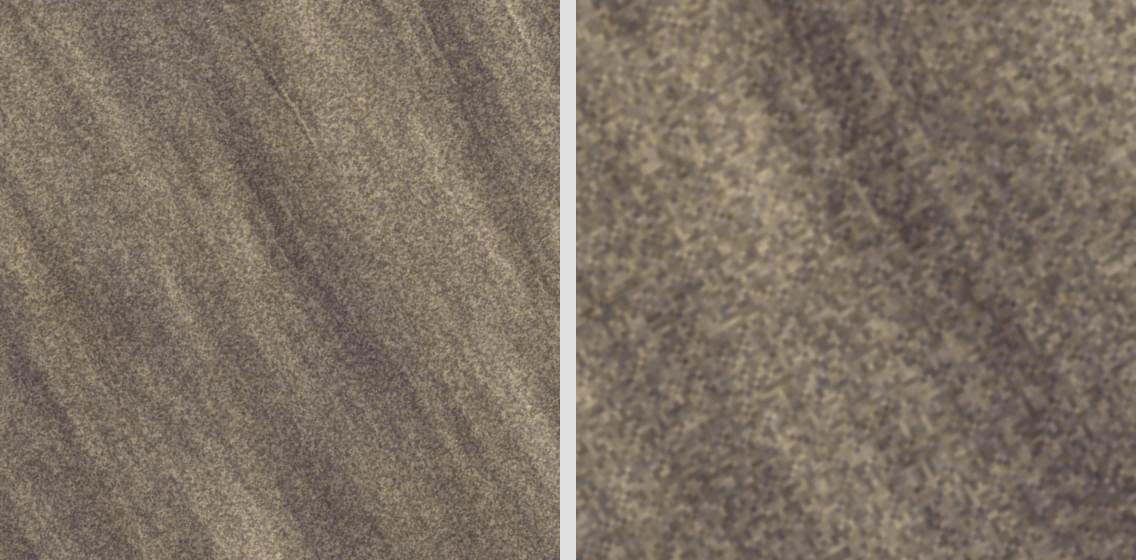
Left, the full canvas; right, a detail of the centre.
A three.js fragment shader for this texture:

```glsl
// Layered sandstone: warm grey-brown bands run steeply down to the right.
// Stretched value noise gives the bands and streaks, thin veins follow noise
// contours, and fine isotropic noise adds the sandy grain.

varying vec2 vUv;

const vec3 STONE_MID = vec3(0.508, 0.456, 0.399);
const vec3 LIGHT_AXIS = vec3(1.0, 0.95, 0.71);   // colour change per unit of tone
const vec3 WARM_AXIS = vec3(0.35, 0.0, -0.8);    // ochre against blue-grey

// Sine-free hash of a lattice cell, 0 to 1
float hash(vec2 cell) {
  vec3 q = fract(vec3(cell.xyx) * 0.1031);
  q += dot(q, q.yzx + 33.33);
  return fract((q.x + q.y) * q.z);
}

// Smooth value noise, centred on zero (-0.5 to 0.5)
float noise(vec2 p) {
  vec2 cell = floor(p);
  vec2 f = fract(p);
  vec2 w = f * f * (3.0 - 2.0 * f);
  float low = mix(hash(cell), hash(cell + vec2(1.0, 0.0)), w.x);
  float high = mix(hash(cell + vec2(0.0, 1.0)), hash(cell + vec2(1.0, 1.0)), w.x);
  return mix(low, high, w.y) - 0.5;
}

// Position across (x) and along (y) the bedding, which fans out gently
vec2 beddingCoords(vec2 p) {
  float across = 0.87 * (p.x + 0.57 * p.y - 0.10 * p.x * p.y);
  float along = 0.87 * p.y - 0.50 * p.x;
  return vec2(across, along);
}

// Octaves of stretched noise, from broad bands to fine streaks
float bands(vec2 bed, float amplitude) {
  float sum = 0.0;
  vec2 scale = vec2(9.0, 1.3);
  for (int i = 0; i < 5; i++) {
    float octave = float(i);
    float shear = 0.04 * (octave - 2.0);
    vec2 q = vec2(bed.x + shear * bed.y, bed.y) * scale;
    sum += amplitude * noise(q + 17.3 * (octave + 1.0));
    scale *= vec2(1.95, 1.75);
    amplitude *= 0.78;
  }
  return sum;
}

// Soft line of the given width where a field crosses a level
float contour(float field, float level, float width) {
  float d = (field - level) / width;
  return exp(-d * d);
}

// Broken pale veins, each with a dark seam at its side
float veins(vec2 bed, float seed) {
  float field = noise(bed * vec2(8.0, 0.8) + seed);
  float gate = smoothstep(0.02, 0.28, noise(bed * vec2(5.0, 2.6) + seed * 2.0));
  float pale = contour(field, 0.0, 0.028);
  float dark = contour(field, 0.065, 0.035);
  return gate * (0.085 * pale - 0.065 * dark);
}

// Sand grains of two sizes
float grain(vec2 bed) {
  return 0.20 * noise(bed * 310.0 + 41.0) + 0.13 * noise(bed * 175.0 + 83.0);
}

void main() {
  vec2 bed = beddingCoords(vUv);

  // Slight wander and frayed edges keep the layers from looking ruled
  vec2 layer = bed;
  layer.x += 0.018 * noise(bed * vec2(5.0, 4.0) + 5.0);
  layer.x += 0.006 * noise(bed * vec2(38.0, 24.0) + 9.0);

  float tone = bands(layer, 0.13);
  tone += veins(layer, 12.7) + veins(layer, 31.9);
  tone += 0.04 * noise(bed * vec2(48.0, 28.0) + 61.0);
  tone += grain(bed);

  // Compress the shadows a little and let the pale sand stand out
  tone += 0.6 * tone * tone - 0.003;

  float warmth = 0.05 * noise(bed * 230.0 + 127.0) + 0.02 * noise(layer * vec2(14.0, 3.0) + 71.0);
  vec3 colour = STONE_MID + LIGHT_AXIS * tone + WARM_AXIS * warmth;
  gl_FragColor = vec4(clamp(colour, 0.0, 1.0), 1.0);
}
```
